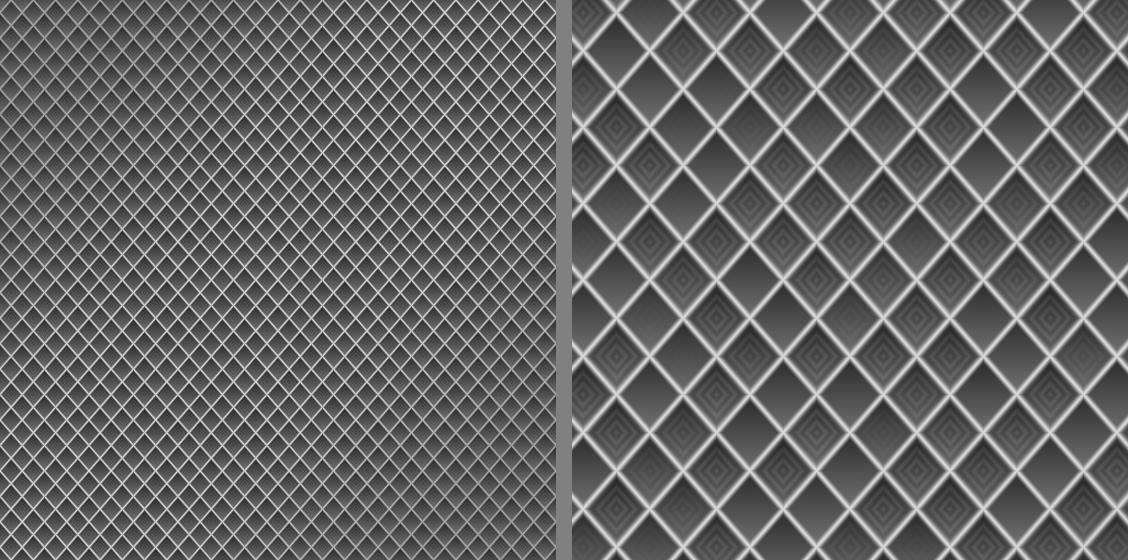
Left, the full canvas; right, a detail of the centre.
Give the GLSL for this pattern, as a Shadertoy shader.

```glsl
// Dark diamond lattice: bright diagonal wires over shaded, finely hatched cells.
#define REPEATS vec2(25.0, 22.0)  // diamonds across and down
#define WIRE_HALF_WIDTH 0.0013    // fraction of canvas height
#define WIRE_SOFTNESS 0.0017      // edge blur, fraction of canvas height
#define WIRE_BRIGHT 0.89
#define WIRE_DIM 0.69
#define CELL_TOP 0.165
#define CELL_BOTTOM 0.445
#define HATCH_COUNT 7.0           // fine lines per diamond side
#define HATCH_DEPTH 0.035
#define CELL_VARIATION 0.025

float hash21(vec2 p) {
    vec3 q = fract(vec3(p.xyx) * 0.1031);
    q += dot(q, q.yzx + 33.33);
    return fract((q.x + q.y) * q.z);
}

void mainImage(out vec4 fragColor, in vec2 fragCoord) {
    vec2 uv = fragCoord / iResolution.xy;
    float aspect = iResolution.x / iResolution.y;

    // Diagonal lattice coordinates; wires lie at the cell borders
    vec2 grid = vec2(uv.x, 1.0 - uv.y) * REPEATS;
    vec2 lattice = vec2(grid.x + grid.y, grid.x - grid.y) + 0.5;
    vec2 cell = floor(lattice);
    vec2 local = fract(lattice) - 0.5;

    // Lattice steps per unit of canvas height, across a wire
    float density = length(REPEATS / vec2(aspect, 1.0));
    float rim = max(abs(local.x), abs(local.y));
    float wireDistance = (0.5 - rim) / density;

    // Cell face: dark at the upper corner, lighter at the lower one
    float descent = 0.5 + 0.5 * (local.x - local.y);
    float shade = mix(CELL_TOP, CELL_BOTTOM, descent);
    shade += CELL_VARIATION * (hash21(cell + 71.0) - 0.5);

    // Concentric hatch, strong in some cells and faint in others
    float pitchPixels = iResolution.y / (HATCH_COUNT * density);
    float visible = smoothstep(1.0, 2.0, pitchPixels);
    float strength = smoothstep(0.1, 0.6, hash21(cell + 13.0));
    shade += HATCH_DEPTH * strength * visible * cos(6.2832 * HATCH_COUNT * rim);

    // Wires catch light along the rising diagonal of the canvas
    float sheen = 1.0 - smoothstep(0.2, 0.8, abs(uv.x - uv.y));
    float wireShade = mix(WIRE_DIM, WIRE_BRIGHT, sheen);
    float soft = max(WIRE_SOFTNESS, 0.75 / iResolution.y);
    float wire = 1.0 - smoothstep(WIRE_HALF_WIDTH - soft, WIRE_HALF_WIDTH + soft, wireDistance);

    fragColor = vec4(vec3(mix(shade, wireShade, wire)), 1.0);
}
```
